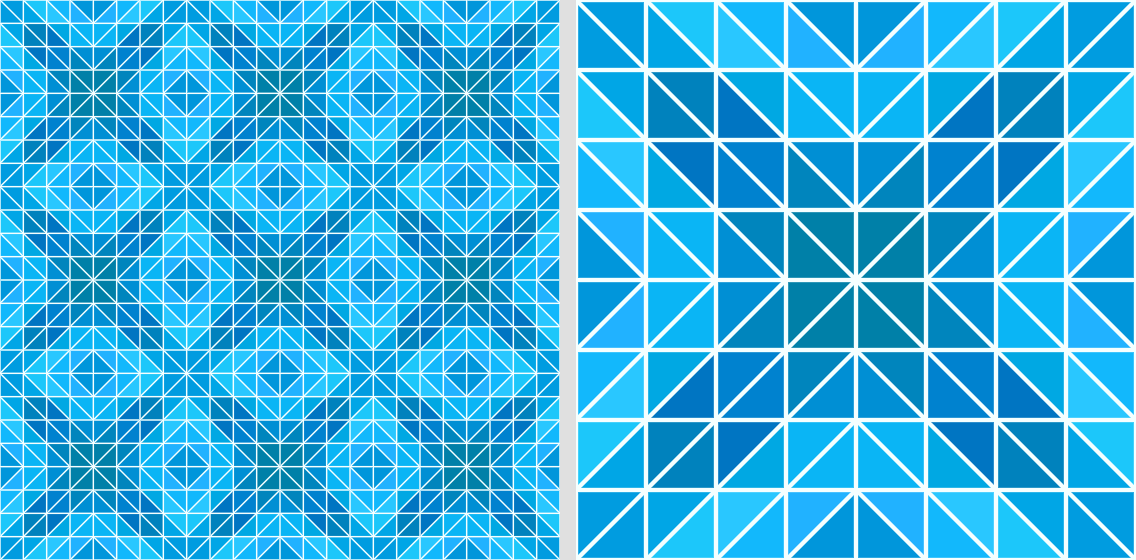
Left: the whole. Right: its middle third, enlarged.
This pattern is drawn by a three.js fragment shader. Its source:

```glsl
// Triangle mosaic in blues with thin pale lines: stars, crosses and nested hexagons.
// Each tile is folded into one quadrant, then across its diagonal, so that 16
// triangles, numbered along the rows of the folded wedge, give the whole pattern.

varying vec2 vUv;

const float TILES = 3.0;           // repeats across and up
const float HALF_CELLS = 4.0;      // cells from tile corner to tile centre
const float LINE_WIDTH = 0.0026;   // in canvas widths

const vec3 LINE       = vec3(0.96, 1.00, 1.00);
const vec3 CROSS      = vec3(0.00, 0.61, 0.88);
const vec3 CROSS_EDGE = vec3(0.00, 0.65, 0.90);
const vec3 TIP        = vec3(0.11, 0.78, 0.98);
const vec3 RIM        = vec3(0.16, 0.78, 1.00);
const vec3 RING       = vec3(0.07, 0.72, 0.99);
const vec3 INNER_RING = vec3(0.13, 0.70, 1.00);
const vec3 CORE       = vec3(0.00, 0.59, 0.86);
const vec3 SHOULDER   = vec3(0.00, 0.66, 0.89);
const vec3 SIDE       = vec3(0.04, 0.71, 0.96);
const vec3 ARM_END    = vec3(0.00, 0.51, 0.74);
const vec3 ARM_EDGE   = vec3(0.00, 0.46, 0.76);
const vec3 ARM        = vec3(0.00, 0.51, 0.81);
const vec3 ARM_ROOT   = vec3(0.00, 0.52, 0.74);
const vec3 NOTCH      = vec3(0.00, 0.56, 0.83);
const vec3 STAR       = vec3(0.00, 0.50, 0.66);

// Outermost row: from the cross at the tile corner to the hexagon core
vec3 outerRow(float n) {
  if (n < 0.5) return CROSS;
  if (n < 1.5) return CROSS_EDGE;
  if (n < 2.5) return TIP;
  if (n < 3.5) return RIM;
  if (n < 4.5) return RING;
  if (n < 5.5) return INNER_RING;
  return CORE;
}

// Second row: from the arm end to the long side of the hexagon
vec3 secondRow(float n) {
  if (n < 0.5) return ARM_END;
  if (n < 1.5) return ARM_EDGE;
  if (n < 2.5) return SHOULDER;
  return SIDE;
}

// Third row: the arm beside the star
vec3 thirdRow(float n) {
  if (n < 0.5) return ARM;
  if (n < 1.5) return ARM_ROOT;
  return NOTCH;
}

vec3 triangleColor(float row, float n) {
  if (row < 0.5) return outerRow(n);
  if (row < 1.5) return secondRow(n);
  if (row < 2.5) return thirdRow(n);
  return STAR;
}

// Distance to the nearest whole number
float toInteger(float x) {
  return abs(fract(x + 0.5) - 0.5);
}

void main() {
  // Fold the tile: 0 at its corner, HALF_CELLS at its centre
  vec2 tile = fract(vUv * TILES);
  vec2 q = HALF_CELLS * (1.0 - abs(2.0 * tile - 1.0));
  float far = max(q.x, q.y);
  float near = min(q.x, q.y);

  // Number the triangles along each row, starting at the diagonal
  float row = floor(near);
  float n = floor(far) - row + floor(far - near);
  vec3 color = triangleColor(row, n);

  // Grid and diagonal lines, measured in canvas widths
  float cellSize = 0.5 / (TILES * HALF_CELLS);
  float grid = min(toInteger(q.x), toInteger(q.y));
  float diagonal = toInteger(far - near) * inversesqrt(2.0);
  float dist = min(grid, diagonal) * cellSize;
  float pixel = max(fwidth(vUv.x), fwidth(vUv.y));
  float line = clamp((0.5 * LINE_WIDTH - dist) / pixel + 0.5, 0.0, 1.0);

  gl_FragColor = vec4(mix(color, LINE, line), 1.0);
}
```
